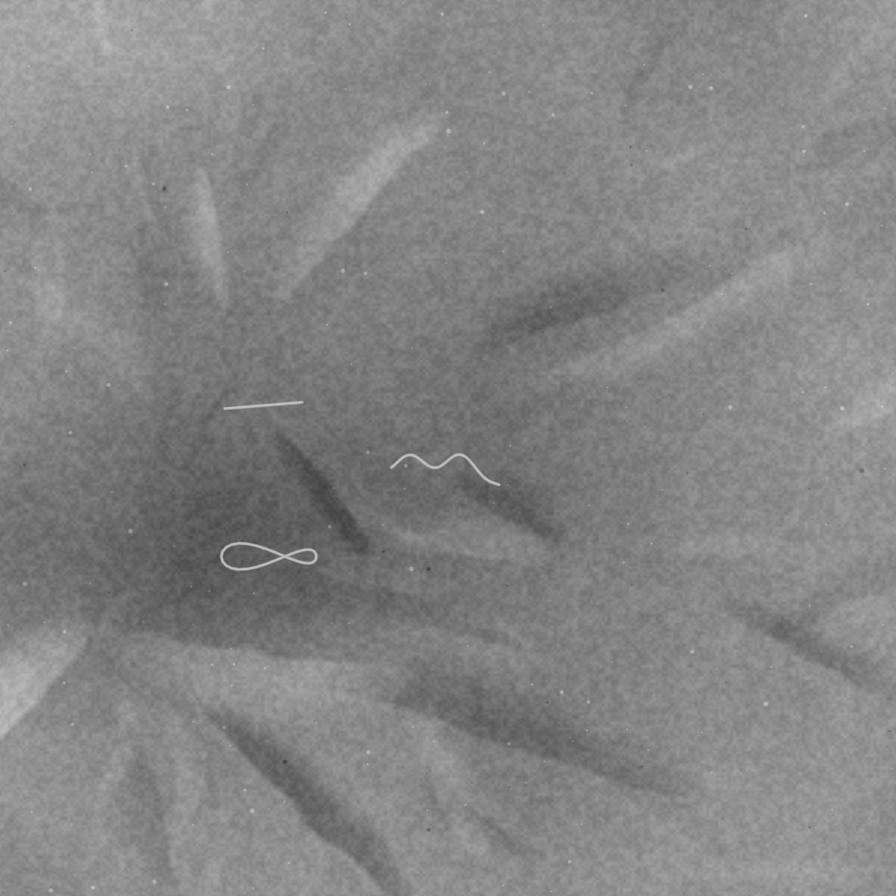
This texture is drawn by a Shadertoy shader. Its source:

```glsl
// Crumpled grey paper with a dark hollow, creases fanning out from it,
// fine grain, dust and three pale threads. Each crease is a tapered band,
// crisp on one side and fading on the other, bent by low-frequency noise.

const float PAPER = 0.565;
const float SHADE = 0.13;            // broad shadow depth
const float HOLLOW = 0.075;          // extra depth in the hollow
const float CORNER_LIGHT = 0.07;
const float MOTTLE = 0.15;
const float GRAIN = 0.065;
const float EDGE = 0.005;            // softness of a crisp crease side
const float THREAD_RADIUS = 0.0015;
const float THREAD_TONE = 0.78;
const int WRINKLES = 64;
const int THREAD_STEPS = 36;
const vec2 HUB = vec2(0.16, 0.42);   // creases radiate from here
const float TAU = 6.2831853;

// Main creases: start and end point, then signed width and tone.
const int MAIN = 12;
const vec4 CREASE[MAIN] = vec4[MAIN](
    vec4(0.31, 0.53, 0.43, 0.39), vec4(0.50, 0.47, 0.64, 0.38),
    vec4(0.23, 0.21, 0.45, -0.03), vec4(0.13, 0.32, -0.06, 0.09),
    vec4(0.30, 0.66, 0.52, 0.88), vec4(0.23, 0.82, 0.25, 0.66),
    vec4(0.53, 0.60, 0.80, 0.71), vec4(0.58, 0.57, 0.92, 0.73),
    vec4(0.42, 0.40, 0.62, 0.37), vec4(0.13, 0.32, 0.47, 0.25),
    vec4(0.36, 0.24, 0.80, 0.11), vec4(0.80, 0.33, 1.00, 0.21));
const vec2 BAND[MAIN] = vec2[MAIN](
    vec2(-0.04, -0.11), vec2(0.05, -0.08), vec2(0.06, -0.15),
    vec2(-0.09, 0.14), vec2(0.06, 0.10), vec2(-0.04, 0.11),
    vec2(0.07, -0.08), vec2(-0.06, 0.07), vec2(0.06, 0.08),
    vec2(-0.10, 0.10), vec2(0.06, -0.08), vec2(0.04, -0.10));

float hash(vec2 p) {
    vec3 q = fract(vec3(p.xyx) * 0.1031);
    q += dot(q, q.yzx + 33.33);
    return fract((q.x + q.y) * q.z);
}

float noise(vec2 p) {
    vec2 i = floor(p), f = fract(p);
    f = f * f * (3.0 - 2.0 * f);
    return mix(mix(hash(i), hash(i + vec2(1, 0)), f.x),
               mix(hash(i + vec2(0, 1)), hash(i + vec2(1, 1)), f.x), f.y);
}

float fbm(vec2 p) {
    float sum = 0.0, amp = 0.5;
    for (int i = 0; i < 5; i++) {
        sum += amp * noise(p);
        p = mat2(1.6, 1.2, -1.2, 1.6) * p + 7.3;
        amp *= 0.5;
    }
    return sum;
}

float blob(vec2 p, vec2 centre, vec2 radius) {
    vec2 q = (p - centre) / radius;
    return exp(-dot(q, q));
}

// Band along a-b: crisp on the line, fading towards the side of width's sign.
float crease(vec2 p, vec2 a, vec2 b, float width) {
    vec2 axis = b - a;
    float t = dot(p - a, axis) / dot(axis, axis);
    float side = dot(p - a, normalize(vec2(-axis.y, axis.x))) * sign(width);
    float taper = sqrt(max(4.0 * t * (1.0 - t), 0.0));
    float reach = abs(width) * taper + EDGE;
    return taper * smoothstep(-EDGE, EDGE, side) * (1.0 - smoothstep(0.3 * reach, reach, side));
}

// Thread shapes: straight bit, wave and twisted loop.
vec2 threadPoint(int kind, float u) {
    if (kind == 0) return mix(vec2(0.251, 0.544), vec2(0.337, 0.551), u);
    if (kind == 1) return vec2(0.437 + 0.12 * u,
        0.483 + 0.008 * sin(TAU * (2.1 * u - 0.1)) + 0.008 * u - 0.032 * pow(u, 5.0));
    float c = cos(TAU * u), s = sin(TAU * u);
    return vec2(0.30 + 0.053 * c + 0.018 * s * s, 0.379 + (0.022 - 0.010 * c) * s * c);
}

float segmentDistance(vec2 p, vec2 a, vec2 b) {
    vec2 ab = b - a;
    return length(p - a - ab * clamp(dot(p - a, ab) / dot(ab, ab), 0.0, 1.0));
}

void mainImage(out vec4 fragColor, in vec2 fragCoord) {
    vec2 p = fragCoord / iResolution.y;
    float pixel = 1.0 / iResolution.y;

    // Bend the creases
    vec2 q = p + 0.035 * (vec2(noise(p * 7.0), noise(p * 7.0 + 40.0)) - 0.5)
               + 0.010 * (vec2(noise(p * 28.0), noise(p * 28.0 + 90.0)) - 0.5);

    // Broad light and shadow
    float tone = PAPER - SHADE * blob(q, vec2(0.38, 0.47), vec2(0.40, 0.34))
               - HOLLOW * blob(q, vec2(0.26, 0.40), vec2(0.19, 0.12))
               + CORNER_LIGHT * blob(q, vec2(0.08, 0.97), vec2(0.20, 0.15));
    tone += MOTTLE * (fbm(q * 5.0 + 3.0) - 0.485);

    // Main creases, then small wrinkles scattered around the hub
    for (int i = 0; i < MAIN; i++)
        tone += BAND[i].y * crease(q, CREASE[i].xy, CREASE[i].zw, BAND[i].x);
    for (int i = 0; i < WRINKLES; i++) {
        float k = float(i) + 1.0;
        vec2 mid = vec2(hash(vec2(k, 1.7)), hash(vec2(k, 5.3)));
        float angle = atan(mid.y - HUB.y, mid.x - HUB.x) + 1.1 * (hash(vec2(k, 9.1)) - 0.5);
        float size = hash(vec2(k, 13.9));
        vec2 arm = mix(0.025, 0.11, size) * vec2(cos(angle), sin(angle));
        float width = mix(0.008, 0.06, size * size) * (hash(vec2(k, 17.3)) < 0.5 ? -1.0 : 1.0);
        tone += 0.13 * (hash(vec2(k, 21.7)) - 0.5) * crease(q, mid - arm, mid + arm, width);
    }

    // Paper grain
    tone += GRAIN * (noise(p * 300.0) + noise(p * 140.0 + 60.0) - 1.0);

    // Dust: mostly pale specks, a few dark
    vec2 cell = floor(p * 45.0);
    vec2 spot = 0.2 + 0.6 * vec2(hash(cell + 3.1), hash(cell + 8.7));
    float radius = mix(0.0008, 0.0028, pow(hash(cell + 15.0), 3.0));
    float speck = 1.0 - smoothstep(radius - pixel, radius + pixel, length(p - (cell + spot) / 45.0));
    float present = step(hash(cell + 27.0), 0.09);
    tone += present * speck * (hash(cell + 31.0) < 0.2 ? -0.14 : 0.16);

    // Threads
    float dist = 1.0;
    for (int kind = 0; kind < 3; kind++)
        for (int i = 0; i < THREAD_STEPS; i++) {
            float u = float(i) / float(THREAD_STEPS);
            dist = min(dist, segmentDistance(p, threadPoint(kind, u),
                                             threadPoint(kind, u + 1.0 / float(THREAD_STEPS))));
        }
    float thread = 1.0 - smoothstep(THREAD_RADIUS - pixel, THREAD_RADIUS + pixel, dist);
    tone = mix(tone, THREAD_TONE, 0.9 * thread);

    fragColor = vec4(vec3(clamp(tone, 0.0, 1.0)), 1.0);
}
```
